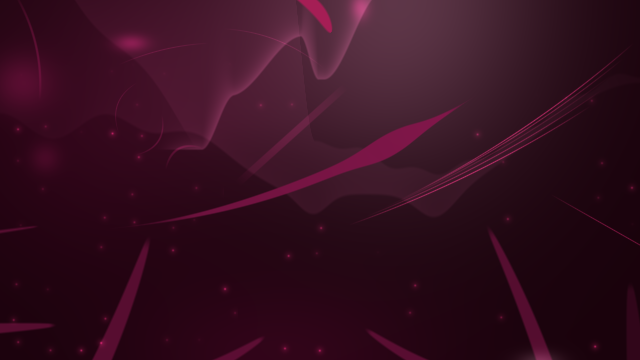
Reproduce this background procedurally as a Shadertoy shader.

```glsl
// Dark wine backdrop with smoky veils, magenta ribbons, light streaks and sparks.

const vec3 NIGHT = vec3(0.10, 0.008, 0.046);
const vec3 WINE = vec3(0.09, 0.008, 0.05);
const vec3 MIST = vec3(0.245, 0.195, 0.22);
const vec3 VEIL = vec3(0.085, 0.04, 0.062);
const vec3 MAGENTA = vec3(0.53, 0.085, 0.30);
const vec3 PINK = vec3(0.72, 0.13, 0.37);
const float ASPECT = 16.0 / 9.0;
const float SOFT = 0.0025;
const float SPARK_CELL = 0.085;
const float STREAKS = 5.0;

float hash(vec2 c) { return fract(sin(dot(c, vec2(127.1, 311.7))) * 43758.5453); }

float bump(float x, float center, float size) {
    float q = (x - center) / size;
    return exp(-q * q);
}

float glow(vec2 p, float x, float y, float w, float h) {
    return bump(p.x, x, w) * bump(p.y, y, h);
}

// Position along a bent chord (0 to 1) and signed distance from it
vec2 arc(vec2 p, vec2 a, vec2 b, float bend) {
    float len = length(b - a);
    vec2 d = (b - a) / len, q = p - a;
    float s = dot(q, d) / len;
    return vec2(s, d.x * q.y - d.y * q.x - bend * 4.0 * s * (1.0 - s));
}

float cover(float dist, float halfWidth, float soft) {
    return smoothstep(soft, -soft, abs(dist) - halfWidth);
}

// Line that fades at both ends
float streak(vec2 p, vec2 a, vec2 b, float bend, float width) {
    vec2 c = arc(p, a, b, bend);
    float s = clamp(c.x, 0.0, 1.0);
    return cover(c.y, width, SOFT) * 4.0 * s * (1.0 - s);
}

// Wedge of light that widens away from a
float beam(vec2 p, vec2 a, vec2 b, float bend, float width) {
    vec2 c = arc(p, a, b, bend);
    return cover(c.y, width * sqrt(clamp(c.x, 0.0, 1.0)), 0.004) * smoothstep(0.0, 0.12, c.x);
}

// Borders of the smoke, as heights over x
float lowerHem(float x) {
    return 0.65 - 0.19 * smoothstep(0.45, 0.85, x) + 0.31 * smoothstep(1.18, 1.78, x)
        - 0.055 * bump(x, 0.87, 0.055) - 0.065 * bump(x, 1.21, 0.075)
        + 0.035 * sin(x * 21.0 + 1.6) * smoothstep(0.75, 0.2, x);
}

float upperHem(float x) {
    return 1.2 - 0.6 * smoothstep(0.79, 0.875, x) - 0.075 * smoothstep(0.92, 1.17, x)
        + 0.27 * smoothstep(1.2, 1.78, x) + 0.01 * sin(x * 45.0);
}

float foldLine(float x) {
    return 0.585 + 0.15 * smoothstep(0.56, 0.65, x) + 0.165 * smoothstep(0.64, 0.84, x)
        - 0.12 * smoothstep(0.835, 0.885, x) + 0.24 * smoothstep(0.9, 1.06, x);
}

vec3 sparks(vec2 p) {
    vec2 cell = floor(p / SPARK_CELL);
    vec2 center = (cell + 0.3 + 0.4 * vec2(hash(cell + 7.3), hash(cell + 19.1))) * SPARK_CELL;
    float d = length(p - center);
    float density = 0.15 + 0.3 * smoothstep(0.9, 0.2, p.x);
    float light = 0.6 * bump(d, 0.0, 0.003) + 0.2 * bump(d, 0.0, 0.011);
    return PINK * light * step(hash(cell), density) * hash(cell + 3.7) * smoothstep(0.85, 0.6, p.y);
}

void mainImage(out vec4 fragColor, in vec2 fragCoord) {
    vec2 p = fragCoord / iResolution.xy * vec2(ASPECT, 1.0);

    // Broad light
    vec3 col = NIGHT + MIST * glow(p, 1.13, 1.02, 0.4, 0.5);
    col += VEIL * 0.9 * glow(p, 0.62, 0.85, 0.45, 0.38);
    col += WINE * (0.8 * glow(p, 0.25, 0.65, 0.42, 0.42) + glow(p, 0.78, 0.0, 0.42, 0.22));
    col += MAGENTA * (0.3 * glow(p, 0.06, 0.77, 0.085, 0.075) + 0.2 * glow(p, 0.125, 0.56, 0.04, 0.04));

    // Veils
    float low = p.y - lowerHem(p.x);
    float band = smoothstep(-0.005, 0.006, low) * smoothstep(-0.004, 0.006, upperHem(p.x) - p.y);
    float reach = smoothstep(0.1, 0.7, p.x) * smoothstep(1.8, 1.1, p.x);
    col += VEIL * band * (0.25 + 0.5 * reach) * (0.65 + 0.5 * exp(-max(low, 0.0) * 18.0));
    float slope = p.y - 1.27 + 1.22 * p.x - 0.025 * sin(p.x * 19.0);
    col += VEIL * 0.55 * smoothstep(-0.004, 0.008, slope) * exp(-max(slope, 0.0) * 3.0) * smoothstep(0.55, 0.7, p.y);

    // Bright fold
    float rise = (foldLine(p.x + SOFT) - foldLine(p.x - SOFT)) / (2.0 * SOFT);
    float fold = (p.y - foldLine(p.x)) / sqrt(1.0 + rise * rise);
    float foldFade = smoothstep(0.42, 0.55, p.x) * smoothstep(1.12, 1.0, p.x);
    col += VEIL * 2.3 * foldFade * smoothstep(-0.004, 0.003, fold) * exp(-max(fold, 0.0) * 45.0);

    // Faint threads and haze
    float threads = streak(p, vec2(0.04, 1.02), vec2(0.11, 0.72), 0.025, 0.003)
        + streak(p, vec2(0.38, 0.77), vec2(0.33, 0.63), -0.03, 0.001)
        + streak(p, vec2(0.45, 0.68), vec2(0.38, 0.57), 0.03, 0.002)
        + streak(p, vec2(0.56, 0.59), vec2(0.46, 0.53), -0.03, 0.003)
        + streak(p, vec2(0.33, 0.82), vec2(0.58, 0.88), 0.012, 0.001)
        + streak(p, vec2(0.62, 0.92), vec2(0.9, 0.81), 0.025, 0.001)
        + 0.8 * streak(p, vec2(0.66, 0.49), vec2(0.96, 0.76), 0.0, 0.01);
    col += MAGENTA * 0.3 * threads;

    // Beams at the rim
    float beams = beam(p, vec2(0.417, 0.35), vec2(0.265, -0.04), 0.008, 0.026)
        + beam(p, vec2(1.35, 0.38), vec2(1.525, -0.04), 0.008, 0.022)
        + beam(p, vec2(0.74, 0.068), vec2(0.54, -0.04), 0.006, 0.018)
        + beam(p, vec2(1.01, 0.09), vec2(1.24, -0.04), -0.008, 0.018)
        + beam(p, vec2(0.16, 0.097), vec2(-0.06, 0.085), 0.0, 0.016)
        + beam(p, vec2(0.11, 0.372), vec2(-0.06, 0.348), 0.0, 0.005)
        + 0.4 * beam(p, vec2(1.75, 0.22), vec2(1.77, -0.04), 0.0, 0.028);
    col = mix(col, MAGENTA * 0.85, 0.65 * min(beams, 1.0));
    col += MIST * 0.8 * glow(p, 1.5, -0.01, 0.06, 0.03);

    // Fan of fine streaks
    for (float i = 0.0; i < STREAKS; i++) {
        float k = i / (STREAKS - 1.0);
        vec2 a = mix(vec2(0.97, 0.375), vec2(1.16, 0.47), k);
        vec2 b = mix(vec2(1.64, 0.705), vec2(1.76, 0.88), k);
        col += PINK * (0.25 + 0.55 * abs(2.0 * k - 1.0)) * streak(p, a, b, -0.022, 0.0012);
    }
    col += PINK * 0.6 * streak(p, vec2(1.53, 0.46), vec2(1.9, 0.25), 0.0, 0.001);

    // Main ribbon with its swelling blade
    float t = p.x - 0.28;
    float spine = 0.363 + 0.078 * t + 0.267 * t * t;
    float girth = 0.014 * smoothstep(0.0, 0.65, t) + 0.02 * bump(t, 0.8, 0.09);
    float ribbon = cover(p.y - spine, girth * smoothstep(1.04, 0.84, t), 0.003);
    ribbon *= smoothstep(0.0, 0.3, t) * smoothstep(1.05, 0.95, t);
    col = mix(col, MAGENTA * (0.8 + 0.2 * t), 0.92 * ribbon);

    // Petals near the top
    vec2 petal = arc(p, vec2(0.8, 1.03), vec2(0.92, 0.91), 0.018);
    float petalWidth = 0.037 * sqrt(max(petal.x * (1.0 - petal.x), 0.0));
    col = mix(col, PINK * 0.9, cover(petal.y, petalWidth, 0.004) * step(abs(petal.x - 0.5), 0.5));
    col += MAGENTA * 0.5 * (glow(p, 0.365, 0.88, 0.045, 0.022) + glow(p, 1.0, 0.98, 0.025, 0.035));

    fragColor = vec4(col + sparks(p), 1.0);
}
```
